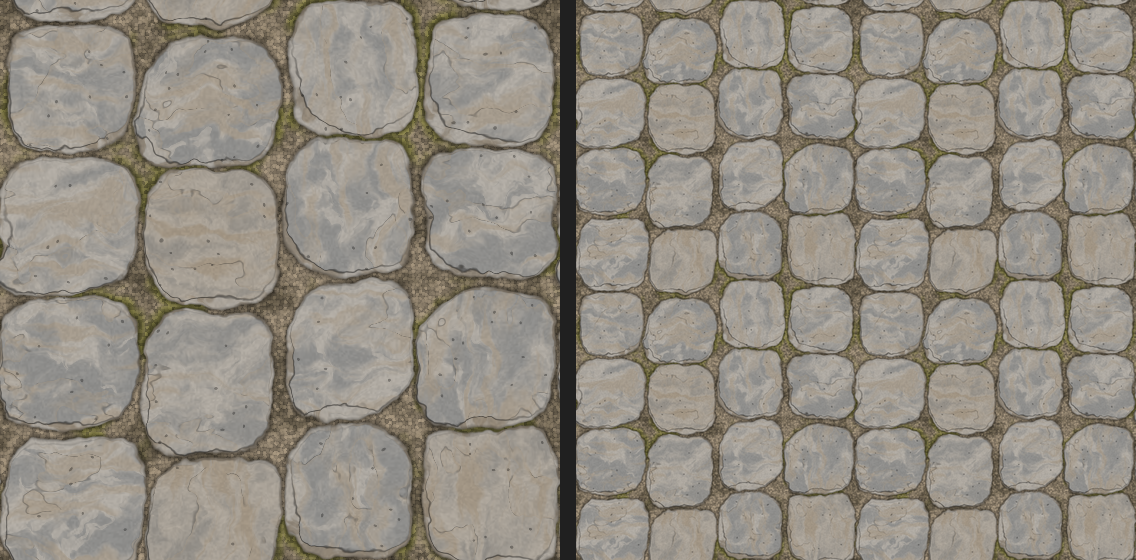
Left: one tile. Right: repeated 2 by 2.
A Shadertoy shader for this texture:

```glsl
// Weathered slate cobbles, four by four, set in sandy mortar with moss.

const float STONES = 4.0;
const vec3 SLATE = vec3(0.555, 0.553, 0.545);
const vec3 PALE = vec3(0.675, 0.655, 0.625);
const vec3 TAN = vec3(0.62, 0.565, 0.49);
const vec3 SAND = vec3(0.57, 0.515, 0.435);
const vec3 EARTH = vec3(0.40, 0.36, 0.29);
const vec3 MOSS = vec3(0.41, 0.40, 0.19);

vec2 hash2(vec2 p) {
    vec3 a = fract(p.xyx * vec3(0.1031, 0.1030, 0.0973));
    a += dot(a, a.yzx + 33.33);
    return fract((a.xx + a.yz) * a.zy);
}

// Value noise that wraps after a whole number of cells.
float noise(vec2 p, float period) {
    vec2 i = floor(p), f = fract(p);
    f = f * f * (3.0 - 2.0 * f);
    vec2 a = mod(i, period), b = mod(i + 1.0, period);
    return mix(mix(hash2(a).x, hash2(vec2(b.x, a.y)).x, f.x),
               mix(hash2(vec2(a.x, b.y)).x, hash2(b).x, f.x), f.y);
}

float fbm(vec2 p, float period) {
    float sum = 0.0, amp = 0.533;
    for (int k = 0; k < 4; k++) {
        sum += amp * noise(p, period);
        p *= 2.0; period *= 2.0; amp *= 0.5;
    }
    return sum;
}

// Wrapping cellular noise: x = distance to nearest seed, y = its random value.
vec2 cellular(vec2 p, float period) {
    vec2 i = floor(p), best = vec2(9.0, 0.0);
    for (int y = -1; y <= 1; y++)
    for (int x = -1; x <= 1; x++) {
        vec2 cell = i + vec2(x, y);
        vec2 h = hash2(mod(cell, period));
        float d = length(cell + 0.15 + 0.7 * h - p);
        if (d < best.x) best = vec2(d, fract(h.x * 7.0 + h.y * 13.0));
    }
    return best;
}

// Signed distance to the stones; also gives the nearest stone's id and local position.
float stoneField(vec2 uv, out vec2 id, out vec2 local) {
    float nearest = 9.0, second = 9.0;
    for (int y = -1; y <= 1; y++)
    for (int x = -1; x <= 1; x++) {
        vec2 cell = floor(uv * STONES) + vec2(x, y);
        vec2 key = mod(cell, STONES);
        vec2 size = 0.120 + 0.020 * (hash2(key + 17.0) - 0.5);
        vec2 jitter = 0.020 * (hash2(key + 51.0) - 0.5);
        // Each column slides vertically by its own amount.
        float slide = 0.022 + 0.0286 * cos(1.5708 * (key.x - 0.5)) - 0.009 * cos(3.14159 * key.x);
        vec2 q = uv - (cell + 0.5) / STONES - jitter + vec2(0.0, slide);
        q.x += 0.16 * (hash2(key + 83.0).x - 0.5) * q.y;
        // Every corner gets its own roundness.
        float power = mix(2.3, 4.4, hash2(key * 2.0 + step(0.0, q) + 31.0).x);
        vec2 s = pow(abs(q) / size + 1e-4, vec2(power));
        float d = (pow(s.x + s.y, 1.0 / power) - 1.0) * min(size.x, size.y);
        if (d < nearest) { second = nearest; nearest = d; id = key; local = q; }
        else second = min(second, d);
    }
    return max(nearest, 0.5 * (nearest - second) + 0.003);
}

vec3 stoneColor(vec2 q, vec2 id, float depth) {
    vec2 rnd = hash2(id + 7.0), seed = floor(hash2(id + 29.0) * 50.0);
    vec2 g = rnd.x < 0.5 ? q : q.yx;
    float warp = fbm(q * 12.0 + seed, 64.0);
    float bands = fbm(vec2(g.x * 8.0, g.y * 46.0 + 4.0 * warp) + seed.yx, 64.0);
    float blotch = fbm(q * 26.0 + seed.yx + 4.0 * warp, 64.0);
    float grain = noise(q * 260.0 + seed, 256.0);

    // Streaked body with pale scuffs and warm stains.
    vec3 c = mix(SLATE, PALE, smoothstep(0.32, 0.62, 0.5 * (bands + blotch) + 0.12 * (rnd.y - 0.4)));
    c = mix(c, PALE * 1.04, 0.6 * smoothstep(0.58, 0.64, blotch));
    c = mix(c, TAN, 0.55 * smoothstep(0.52, 0.75, bands) + 0.3 * smoothstep(0.75, 1.0, rnd.y));

    // Split layers: a tan lip on one side of a broken crease.
    float layer = fbm(vec2(g.x * 7.0, g.y * 13.0) + seed + 11.0, 64.0) - 0.53;
    float lip = smoothstep(0.0, 0.008, layer) * exp(-max(layer, 0.0) * 38.0);
    c = mix(c, TAN * 1.04, 0.55 * lip);
    c *= 1.0 - 0.22 * (1.0 - smoothstep(0.0, 0.012, abs(layer))) * smoothstep(0.4, 0.6, blotch);

    // Chipped ledge, widest along the lower left.
    float side = smoothstep(-0.1, 0.9, dot(normalize(q + 1e-5), vec2(-0.5, -0.86)));
    float ledge = depth - 0.003 - 0.045 * (0.2 + side) * max(warp - 0.36, 0.0) - 0.006 * (blotch - 0.5);
    float chip = 1.0 - smoothstep(-0.001, 0.001, ledge);
    c = mix(c, mix(TAN * 0.88, PALE, smoothstep(0.35, 0.6, blotch)), 0.75 * chip);
    c *= 1.0 - 0.35 * (0.25 + side) * (1.0 - smoothstep(0.0, 0.0025, abs(ledge)));

    // Pits, grain and worn rim.
    vec2 pit = cellular(q * 48.0 + seed, 64.0);
    c *= 1.0 - 0.3 * step(0.93, pit.y) * (1.0 - smoothstep(0.08, 0.16, pit.x));
    c *= 0.96 + 0.08 * grain;
    return c * mix(0.76, 1.0, smoothstep(0.0, 0.005, depth));
}

vec3 mortarColor(vec2 uv, float gap) {
    vec2 pebble = cellular(uv * 80.0, 80.0), grit = cellular(uv * 170.0, 170.0);
    float soil = fbm(uv * 24.0, 24.0);
    vec3 c = mix(EARTH, SAND, smoothstep(0.2, 0.65, soil));
    c *= 0.82 + 0.36 * grit.y - 0.16 * smoothstep(0.3, 0.7, grit.x);
    float stone = step(0.7, pebble.y) * (1.0 - smoothstep(0.25, 0.42, pebble.x));
    c = mix(c, SAND * (0.8 + 0.4 * grit.y), 0.65 * stone);
    // Moss hugs the stones; contact shadow darkens the joint.
    float moss = smoothstep(0.48, 0.68, fbm(uv * 9.0 + 3.0, 9.0)) * (1.0 - smoothstep(0.004, 0.02, gap));
    c = mix(c, MOSS * (0.75 + 0.5 * grit.y), 0.8 * moss);
    return c * mix(0.66, 1.0, smoothstep(0.0, 0.008, gap));
}

void mainImage(out vec4 fragColor, in vec2 fragCoord) {
    vec2 uv = fragCoord / iResolution.xy;
    float pixel = 1.0 / iResolution.y;
    // Ragged outlines from wrapped noise.
    vec2 ragged = vec2(fbm(uv * 18.0, 18.0), fbm(uv * 18.0 + 7.0, 18.0)) - 0.5;
    vec2 id, local;
    float d = stoneField(uv + 0.022 * ragged, id, local);
    d += 0.004 * (noise(uv * 70.0, 70.0) - 0.5);
    vec3 color = mix(stoneColor(local, id, max(-d, 0.0)), mortarColor(uv, max(d, 0.0)),
                     smoothstep(-pixel, pixel, d));
    fragColor = vec4(color, 1.0);
}
```
